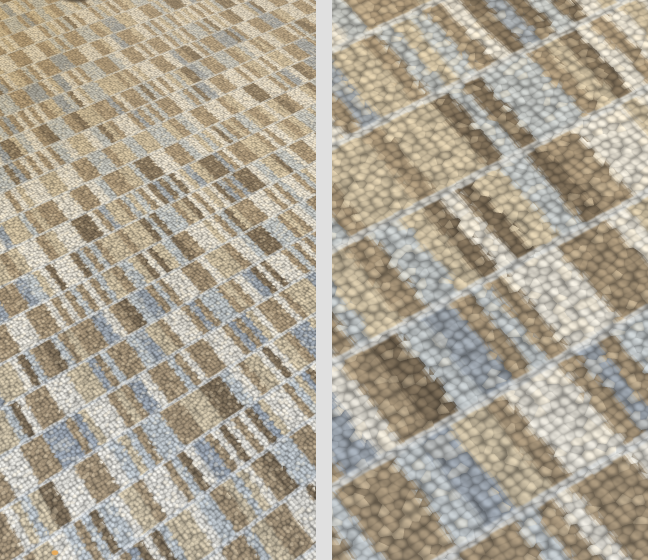
Left, the full canvas; right, a detail of the centre.
This texture is drawn by a WebGL 2 fragment shader. Its source:

```glsl
#version 300 es
precision highp float;
// Worn loop-pile carpet seen at a slant: rows of checkered, striped blocks between pale seams.
uniform vec2 u_resolution;
out vec4 fragColor;

const vec3 CREAM = vec3(0.86, 0.85, 0.82);
const vec3 TAN   = vec3(0.76, 0.71, 0.61);
const vec3 BROWN = vec3(0.61, 0.54, 0.44);
const vec3 DARK  = vec3(0.46, 0.40, 0.32);
const vec3 GREY  = vec3(0.72, 0.75, 0.77);
const vec3 BLUE  = vec3(0.58, 0.62, 0.67);
const vec3 SEAM  = vec3(0.81, 0.82, 0.82);
const vec3 HAZE  = vec3(0.79, 0.73, 0.63);
const vec3 CRUMB = vec3(0.90, 0.67, 0.36);

const float HORIZON = 2.0;       // height of the vanishing line, in canvas heights
const float MID_X = 0.28;
const float ROWS = 33.0;         // row density on the floor
const float COLUMNS = 33.0;      // block density along a row
const float ROW_TILT = 0.36;
const float COLUMN_SHIFT = 1.25;
const float SEAM_HALF = 0.025;   // half width of a seam, in rows
const float EDGE_BLUR = 0.045;   // softness of stripe edges, in blocks
const float FRAY = 0.13;         // raggedness of stripe edges, in blocks
const vec2 TUFTS = vec2(6.0, 13.0); // yarn loops in one block
const int SAMPLES = 3;

float hash(vec2 p) {
  vec3 q = fract(p.xyx * vec3(0.1031, 0.1030, 0.0973));
  q += dot(q, q.yzx + 33.33);
  return fract((q.x + q.y) * q.z);
}

// Canvas position to floor position: x counts blocks, y counts rows.
vec2 toFloor(vec2 p) {
  float x = p.x - MID_X;
  return vec2(COLUMNS * (x + COLUMN_SHIFT), ROWS * (1.0 - ROW_TILT * x)) / (HORIZON - p.y);
}

// Distance to the nearest loop centre, and a random value for that loop.
vec2 tuftCells(vec2 p) {
  vec2 nearest = vec2(9.0, 0.0);
  for (int j = -1; j <= 1; j++)
    for (int i = -1; i <= 1; i++) {
      vec2 id = floor(p) + vec2(i, j);
      float h = hash(id + 17.0);
      vec2 centre = id + 0.5 + 0.7 * (vec2(h, hash(id + 71.0)) - 0.5);
      float d = length(p - centre);
      if (d < nearest.x) nearest = vec2(d, h);
    }
  return nearest;
}

vec3 warmYarn(float h) {
  return h < 0.58 ? BROWN : h < 0.78 ? DARK : TAN;
}

vec3 coolYarn(float h) {
  return h < 0.44 ? CREAM : h < 0.72 ? GREY : h < 0.9 ? BLUE : TAN;
}

// Checkered warm and cool blocks, each solid, split in two or striped in three.
vec3 blockColor(vec2 f) {
  float row = floor(f.y);
  f.x += 0.6 * hash(vec2(row, 5.0));
  vec2 id = floor(f);
  float t = fract(f.x);
  float kind = hash(id + 3.0);
  float split = mix(0.35, 0.7, hash(id + 29.0));
  bool warm = mod(id.x + id.y, 2.0) < 0.5;
  bool striped = kind > 0.68;
  float part = striped ? floor(t * 3.0) : kind < 0.25 ? 0.0 : step(split, t);
  if (striped && part == 1.0) warm = !warm;
  float h = hash(id + vec2(part * 13.0, 47.0));
  return warm ? warmYarn(h) : coolYarn(h);
}

vec3 carpet(vec2 p) {
  vec2 f = toFloor(p);
  vec2 loop = tuftCells(f * TUFTS);

  // Yarn loops fray and soften the stripe edges.
  vec2 frayed = f + vec2((loop.y - 0.5) * FRAY, 0.0);
  vec2 blur = vec2(EDGE_BLUR, 0.0);
  vec3 color = 0.5 * blockColor(frayed) + 0.25 * (blockColor(frayed - blur) + blockColor(frayed + blur));
  color = mix(color, TAN, 0.08 + 0.25 * step(0.8, loop.y));

  // Pale seam between rows.
  float toSeam = abs(fract(f.y + 0.5) - 0.5) + 0.02 * (loop.y - 0.5);
  color = mix(color, SEAM, 0.8 * (1.0 - smoothstep(SEAM_HALF, SEAM_HALF * 2.2, toSeam)));

  // Loop shading and slanted ribs.
  color *= 1.07 - 0.32 * smoothstep(0.2, 0.8, loop.x) + 0.2 * (loop.y - 0.5);
  color *= 1.0 + 0.05 * sin(6.2832 * (f.x * 6.0 + f.y * 3.0));

  // Broad wear, warm haze in the distance, cooler light close by.
  float wear = sin(p.x * 9.0 + p.y * 5.0) + sin(p.y * 13.0 - p.x * 7.0 + 1.3);
  color *= 1.0 + 0.012 * wear;
  float far = smoothstep(0.45, 1.05, p.y);
  color = mix(color, HAZE, 0.3 * far);
  color *= mix(vec3(0.97, 0.98, 1.0), vec3(1.02, 1.0, 0.96), smoothstep(0.1, 0.9, p.y));
  color *= 1.0 - vec3(0.04, 0.07, 0.14) * far * (1.0 - smoothstep(0.0, 0.3, p.x));

  // A stray crumb and a shadow at the far edge.
  float crumb = length((p - vec2(0.098, 0.013)) * vec2(1.0, 1.4));
  color = mix(color, CRUMB, 1.0 - smoothstep(0.005, 0.007, crumb));
  float shade = length((p - vec2(0.135, 1.003)) * vec2(0.3, 1.0));
  return mix(color, DARK * 0.7, 0.8 * (1.0 - smoothstep(0.004, 0.010, shade)));
}

void main() {
  // Average a small grid of samples to smooth every edge.
  vec3 sum = vec3(0.0);
  for (int j = 0; j < SAMPLES; j++)
    for (int i = 0; i < SAMPLES; i++) {
      vec2 offset = (vec2(i, j) + 0.5) / float(SAMPLES) - 0.5;
      sum += carpet((gl_FragCoord.xy + offset) / u_resolution.y);
    }
  fragColor = vec4(sum / float(SAMPLES * SAMPLES), 1.0);
}
```
